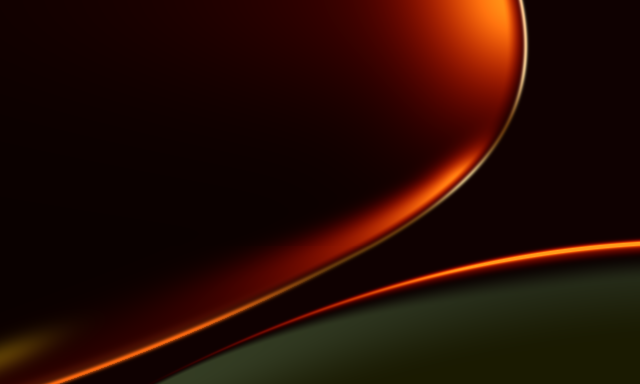
Reproduce this background procedurally as a Shadertoy shader.

```glsl
// Two dark glassy forms lit from within: a curved membrane with a pale rim and
// ember glow, above an olive dome edged by a hot line. The membrane is a chain of
// quadratic curves solved for x at each height; the dome is a parabola.

#define ASPECT 1.67
#define TOP_GLOW 0.65
#define TOP_HAZE 0.40
#define STREAK_GLOW 1.0
#define STREAK_HEIGHT 0.535
#define RIM_WIDTH 0.0055
#define DOME_TOP 0.366
#define DOME_SLOPE 0.06
#define DOME_BEND 0.1776

const vec3 BACKDROP = vec3(0.058, 0.004, 0.002);
const vec3 INTERIOR = vec3(0.040, 0.002, 0.000);
const vec3 PALE_RIM = vec3(0.78, 0.76, 0.55);
const vec3 OLIVE_RIM = vec3(0.30, 0.20, 0.04);
const vec3 AMBER_RIM = vec3(0.76, 0.33, 0.05);
const vec3 DOME_LIGHT = vec3(0.185, 0.215, 0.125);
const vec3 DOME_DEEP = vec3(0.100, 0.100, 0.005);

float bell(float x, float width) {
    x /= width;
    return exp(-x * x);
}

// Heat to colour: deep red, then orange, then amber.
vec3 ember(float heat) {
    heat = max(heat, 0.0);
    return vec3(min(heat, 1.0), 0.5 * pow(heat, 2.7), 0.07 * pow(heat, 5.0));
}

// Quadratic curve a-b-c at height y: x position and horizontal-to-normal factor.
vec2 curveAt(vec2 a, vec2 b, vec2 c, float y) {
    vec2 bend = a - 2.0 * b + c;
    vec2 start = 2.0 * (b - a);
    float drop = a.y - y;
    float root = sqrt(max(start.y * start.y - 4.0 * bend.y * drop, 0.0));
    float t = 2.0 * drop / (root - start.y);
    vec2 tangent = start + 2.0 * t * bend;
    return vec2(a.x + t * (start.x + t * bend.x), abs(tangent.y) / length(tangent));
}

vec2 membrane(float y) {
    const vec2 upper = vec2(1.315, 0.652), lower = vec2(0.978, 0.359);
    if (y > upper.y) return curveAt(vec2(1.363, 1.0), vec2(1.404, 0.804), upper, y);
    if (y > lower.y) return curveAt(upper, vec2(1.224, 0.496), lower, y);
    return curveAt(lower, vec2(0.576, 0.148), vec2(0.152, 0.0), y);
}

// Light inside the membrane; across is horizontal depth, depth is along the normal.
vec3 interiorLight(vec2 p, float across, float depth) {
    // Upper ember, dimmed just behind the rim
    float fall = bell(1.0 - p.y, 0.27);
    float heat = TOP_GLOW * bell(across - 0.05, 0.225)
               + TOP_HAZE * exp(-max(across - 0.05, 0.0) / 0.5);
    heat *= fall * smoothstep(-0.012, 0.055, across);

    // Streak hugging the lower bend, widening as it descends
    float along = p.y - STREAK_HEIGHT;
    float strength = STREAK_GLOW * bell(along, along > 0.0 ? 0.085 : 0.21);
    float width = 0.052 + 0.15 * clamp(-along, 0.0, 0.35);
    float behindRim = smoothstep(0.0, 0.032, depth);
    heat += strength * behindRim * bell(depth - 0.02, width);
    heat += 0.13 * behindRim * bell(depth, 0.11) * smoothstep(0.5, 0.25, p.y);

    // Olive gleam in the lower left corner
    vec2 q = p - vec2(-0.01, 0.065);
    q = vec2(0.93 * q.x + 0.37 * q.y, 0.93 * q.y - 0.37 * q.x);
    vec3 gleam = vec3(0.27, 0.23, 0.015) * bell(q.x, 0.15) * bell(q.y, 0.036);
    return INTERIOR + ember(heat) + gleam;
}

// Rim colour: pale on the upper curve, olive past the bend, amber at the foot.
vec3 rimLight(float y, float depth) {
    float pale = smoothstep(0.66, 0.84, y) + 0.8 * bell(y - 0.535, 0.065);
    vec3 tint = mix(OLIVE_RIM, AMBER_RIM, smoothstep(0.32, 0.12, y));
    tint = mix(tint, PALE_RIM, min(pale, 1.0));
    float foot = smoothstep(0.45, 0.1, y);
    float line = bell(depth - 0.004, RIM_WIDTH * (1.0 + 0.35 * foot));
    float halo = 0.25 * foot * bell(depth - 0.01, 0.02);
    return tint * (line + halo * step(0.0, depth));
}

void mainImage(out vec4 fragColor, in vec2 fragCoord) {
    vec2 p = fragCoord / iResolution.xy * vec2(ASPECT, 1.0);
    float pixel = 1.0 / iResolution.y;

    // Membrane
    vec2 edge = membrane(p.y);
    float across = edge.x - p.x;
    float depth = across * edge.y;
    float inside = smoothstep(-pixel, pixel, depth);
    vec3 color = mix(BACKDROP, interiorLight(p, max(across, 0.0), max(depth, 0.0)), inside);
    color += rimLight(p.y, depth);

    // Dome body, with an edge that softens to the right
    float back = ASPECT - p.x;
    float right = smoothstep(0.4, 1.5, p.x);
    float crest = DOME_TOP - back * (DOME_SLOPE + DOME_BEND * back);
    float slope = DOME_SLOPE + 2.0 * DOME_BEND * back;
    float below = (crest - p.y) / sqrt(1.0 + slope * slope);
    float bodyDepth = below - mix(0.0, 0.025, right);
    float body = smoothstep(0.0, mix(0.014, 0.075, right), bodyDepth);
    vec3 light = DOME_LIGHT * mix(1.1, 0.8, right);
    vec3 dome = mix(light, DOME_DEEP, smoothstep(0.03, 0.23, bodyDepth));
    color = mix(color, mix(BACKDROP * 0.6, dome, body), smoothstep(-pixel, pixel, below));

    // Hot line on the dome crest, with a red underside
    float hot = 1.08 * smoothstep(0.25, 1.5, p.x);
    float lineWidth = mix(0.003, 0.0085, right);
    float line = bell(below, lineWidth) + 0.3 * bell(below - 0.012 * right, 1.7 * lineWidth);
    color += ember(min(hot * line, 1.08));

    fragColor = vec4(clamp(color, 0.0, 1.0), 1.0);
}
```
